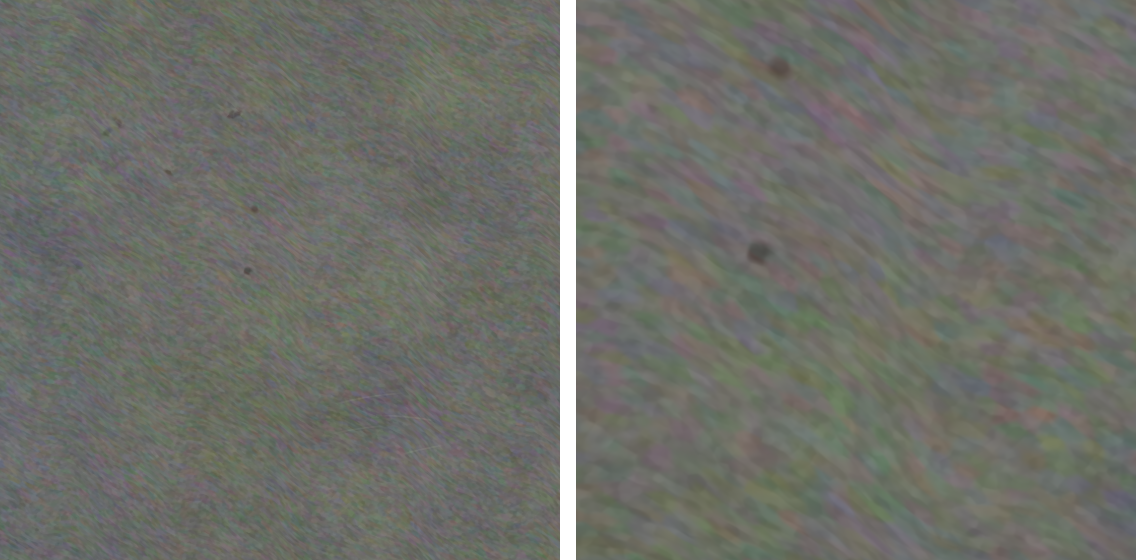
Left, the full canvas; right, a detail of the centre.
Write a Shadertoy shader that draws this texture.

```glsl
// Weathered grey-green stone: soft cloudy patches under fine slanted streaks
// with faint coloured flecks, a few brown pits and pale hairline scratches.
// All variation comes from one smooth cellular noise at several scales.

const vec3 STONE_GREY   = vec3(0.416, 0.422, 0.395);
const vec3 WARM_LIGHT   = vec3(1.05, 1.0, 0.82);
const vec3 MOSS_TINT    = vec3(0.004, 0.022, -0.026);
const vec3 PIT_BROWN    = vec3(0.27, 0.24, 0.23);
const vec3 SCRATCH_PALE = vec3(0.54, 0.54, 0.50);
const vec3 LUMA         = vec3(0.30, 0.59, 0.11);
const float STREAK_ANGLE = -0.55;

vec3 hash3(vec2 p) {
    vec3 q = fract(p.xyx * vec3(0.1031, 0.1030, 0.0973));
    q += dot(q, q.yxz + 33.33);
    return fract((q.xxy + q.yzz) * q.zyx);
}

// Smooth cellular noise: nearby cells blend their random values, each in -1..1
vec3 cellNoise(vec2 p, float seed) {
    vec2 base = floor(p);
    vec3 sum = vec3(0.0);
    float total = 0.0;
    for (int y = -1; y <= 1; y++) {
        for (int x = -1; x <= 1; x++) {
            vec2 cell = base + vec2(x, y);
            vec2 offset = cell + hash3(cell + seed).xy - p;
            float weight = exp(-5.0 * dot(offset, offset));
            sum += weight * (2.0 * hash3(cell + seed + 57.3) - 1.0);
            total += weight;
        }
    }
    return sum / max(total, 1e-5);
}

// Layered cells, each octave finer and weaker
vec3 clouds(vec2 p, float seed) {
    vec3 sum = vec3(0.0);
    float amplitude = 0.6;
    for (int i = 0; i < 4; i++) {
        sum += amplitude * cellNoise(p, seed + 19.0 * float(i));
        p = mat2(0.8, 0.6, -0.6, 0.8) * p * 2.1;
        amplitude *= 0.68;
    }
    return sum;
}

vec2 rotate(vec2 p, float angle) {
    float c = cos(angle), s = sin(angle);
    return vec2(c * p.x + s * p.y, c * p.y - s * p.x);
}

// Gentle bends that keep the streaks from running perfectly parallel
vec2 bend(vec2 p) {
    return p + 0.008 * sin(p.yx * vec2(19.0, 23.0) + 1.3)
             + 0.003 * sin(p.yx * vec2(61.0, 53.0) + 4.0);
}

vec3 removeLuma(vec3 c) {
    return c - dot(c, LUMA);
}

float pits(vec2 p, vec2 center, vec2 spread) {
    float cover = 0.0;
    for (int i = 0; i < 8; i++) {
        vec3 h = hash3(vec2(float(i) * 7.0 + 3.0, 41.0));
        vec2 d = rotate(p - center - spread * (2.0 * h.xy - 1.0), 6.3 * h.z);
        float radius = mix(0.006, 0.012, h.z);
        float pit = 1.0 - smoothstep(0.3, 1.3, length(d * vec2(1.0, 1.5)) / radius);
        cover = max(cover, pit * mix(0.3, 0.65, h.x));
    }
    return cover;
}

float scratches(vec2 p, vec2 center, vec2 spread) {
    float cover = 0.0;
    for (int i = 0; i < 4; i++) {
        vec3 h = hash3(vec2(float(i) * 11.0 + 5.0, 83.0));
        vec2 d = rotate(p - center - spread * (2.0 * h.xy - 1.0), mix(-0.1, 0.25, h.z));
        float halfLength = mix(0.015, 0.07, h.y);
        float line = 1.0 - smoothstep(0.0005, 0.0025, abs(d.y + 0.8 * d.x * d.x));
        float ends = 1.0 - smoothstep(0.5, 1.0, abs(d.x) / halfLength);
        cover = max(cover, line * ends * mix(0.2, 0.45, h.x));
    }
    return cover;
}

void mainImage(out vec4 fragColor, in vec2 fragCoord) {
    vec2 uv = fragCoord / iResolution.y;
    vec2 along = rotate(bend(uv), STREAK_ANGLE);

    // Broad patches of light, moss and hue
    vec3 patches = clouds(rotate(uv, -0.25) * vec2(4.5, 6.0), 11.0);
    vec3 mottle = clouds(along * vec2(18.0, 26.0), 137.0);
    vec3 color = STONE_GREY + WARM_LIGHT * (0.032 * patches.x + 0.014 * mottle.x);
    color += MOSS_TINT * (0.7 * patches.y + 0.5 * mottle.y);
    color += vec3(-0.012, -0.002, 0.016) * (1.0 - smoothstep(0.0, 0.35, uv.x));

    // Pits and scratches lie beneath the fine grain
    vec2 ragged = uv + 0.003 * cellNoise(uv * 110.0, 71.0).xy;
    color = mix(color, PIT_BROWN, pits(ragged, vec2(0.28, 0.66), vec2(0.18, 0.15)));
    color = mix(color, SCRATCH_PALE, scratches(uv, vec2(0.74, 0.2), vec2(0.14, 0.1)));

    // Slanted streaks, round grain and coloured flecks
    float streak = cellNoise(along * vec2(75.0, 240.0), 211.0).x;
    float grain = cellNoise(along * vec2(170.0, 230.0), 307.0).y;
    vec3 flecks = cellNoise(along * vec2(65.0, 150.0), 401.0);
    float strength = 1.0 + 0.4 * mottle.z;
    color += 0.028 * streak + 0.020 * grain;
    color += 0.036 * strength * removeLuma(flecks);

    fragColor = vec4(clamp(color, 0.0, 1.0), 1.0);
}
```
